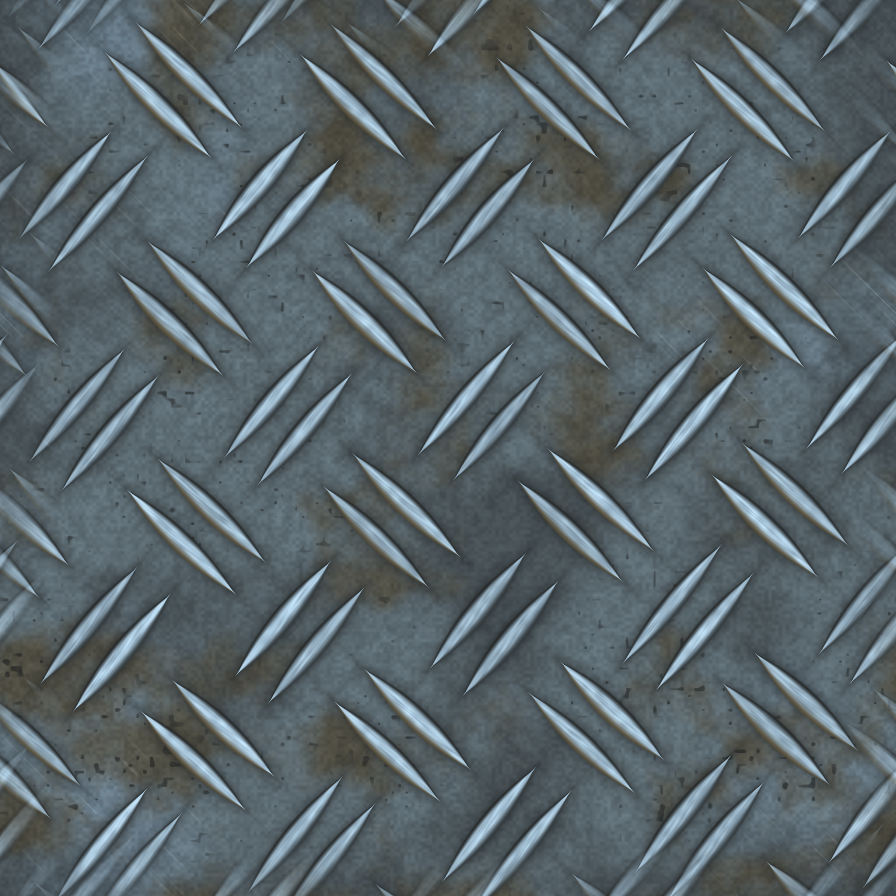
Give the GLSL for this texture, as a WebGL 1 fragment shader.

```glsl
precision highp float;
// Worn steel tread plate: pairs of pointed raised bars, alternating in direction
// on a slightly sheared lattice. The plate is cross-faded with shifted copies of
// itself near the borders, so it tiles and leaves faint doubled bars there.
uniform vec2 u_resolution;

#define PITCH vec2(0.2174, 0.2435)  // lattice step across and down
#define ORIGIN vec2(0.2065, 0.344)  // centre of one falling pair
#define SHEAR 0.013                 // sideways drift per row
#define TAPER 0.0039                // row height lost per column
#define TILT 0.0021                 // rise per column
#define HALF_LENGTH 0.081
#define HALF_WIDTH 0.0118
#define HALF_GAP 0.0242             // bar centre to pair centre
#define SEAM 0.075                  // half width of the border cross-fade
#define GRIME 0.75
#define GRAIN 0.16

const vec3 STEEL = vec3(0.37, 0.43, 0.46);
const vec3 DARK_STEEL = vec3(0.28, 0.32, 0.34);
const vec3 BLUE_STEEL = vec3(0.45, 0.54, 0.61);
const vec3 SHADOW = vec3(0.13, 0.14, 0.14);
const vec3 RUST = vec3(0.30, 0.27, 0.20);
const vec3 SHINE = vec3(0.71, 0.83, 0.91);

float hash(vec2 p) {
  return fract(sin(dot(p, vec2(127.1, 311.7))) * 43758.5453);
}

// Value noise that repeats after a whole number of cells
float noise(vec2 p, vec2 period) {
  vec2 i = floor(p), f = fract(p);
  f = f * f * (3.0 - 2.0 * f);
  vec2 a = mod(i, period), b = mod(i + 1.0, period);
  return mix(mix(hash(a), hash(vec2(b.x, a.y)), f.x),
             mix(hash(vec2(a.x, b.y)), hash(b), f.x), f.y);
}

float fbm(vec2 p, float cells) {
  float sum = 0.0, amp = 0.5;
  for (int k = 0; k < 5; k++) {
    sum += amp * noise(p * cells, vec2(cells));
    cells *= 2.0;
    amp *= 0.5;
  }
  return sum / 0.97;
}

// Flat metal: mottling, blue sheen, grime, scratches, pits and grain
vec3 groundColor(vec2 p) {
  float mottle = fbm(p, 7.0);
  float patches = fbm(p + 0.37, 4.0);
  vec3 c = mix(DARK_STEEL, STEEL, smoothstep(0.22, 0.55, mottle));
  c = mix(c, BLUE_STEEL, 0.75 * smoothstep(0.5, 0.78, patches + 0.06 * sin(6.2832 * (p.y - 0.55))));
  vec2 toStain = (fract(p - vec2(0.47, 0.09) + 0.5) - 0.5) / vec2(0.2, 0.09);
  float stain = exp(-dot(toStain, toStain));
  float dirt = smoothstep(0.5, 0.8, fbm(p + 0.71, 11.0) + 0.22 * stain);
  c = mix(c, RUST, GRIME * dirt);
  float scratch = noise(vec2(8.0 * (p.x + p.y), 160.0 * (p.x - p.y)), vec2(8.0, 160.0));
  c += 0.07 * smoothstep(0.86, 0.98, scratch) * smoothstep(0.45, 0.65, patches);
  float pits = noise(p * 130.0, vec2(130.0)) + 0.12 * dirt;
  c = mix(c, SHADOW, 0.6 * smoothstep(0.87, 0.99, pits) * smoothstep(0.4, 0.6, mottle));
  float grain = 0.6 * noise(p * 256.0, vec2(256.0)) + 0.4 * noise(p * 90.0, vec2(90.0));
  return c * (1.0 + GRAIN * (grain - 0.5) * 2.0);
}

// The nearest pair of parallel bars, laid over color c
vec3 addPair(vec3 c, vec2 cell, float rowHeight, vec2 axis, float rust) {
  vec2 id = floor(cell + 0.5), f = cell - id;
  vec2 v = vec2(f.x * PITCH.x + f.y * SHEAR, f.y * rowHeight - TILT * f.x);
  float across = dot(v, vec2(-axis.y, axis.x));
  float side = across < 0.0 ? -1.0 : 1.0;
  float seed = hash(id + vec2(side * 3.7, rust * 9.1));
  float along = dot(v, axis) / (HALF_LENGTH * mix(0.95, 1.03, seed));
  across -= side * HALF_GAP;

  // Pointed lens outline with a soft dark surround
  float width = HALF_WIDTH * mix(0.92, 1.06, fract(seed * 7.3)) * (1.0 - along * along);
  float d = abs(across) - width;
  float s = clamp(across / max(width, 0.001), -1.0, 1.0);
  float soft = 0.001 + 0.6 / u_resolution.y;
  c = mix(c, SHADOW, 0.5 * exp(-max(d, 0.0) / 0.006));

  // Bright rounded crest, streaked by wear, dark above and rusty below
  float streak = noise(vec2(along * 5.0 + across * 300.0, across * 420.0) + seed * 50.0, vec2(256.0));
  float wear = noise(vec2(along * 9.0, across * 90.0) + seed * 90.0, vec2(256.0));
  float crest = smoothstep(-1.0, -0.35, s) * (1.0 - smoothstep(0.15, 0.95, s));
  vec3 rim = s < 0.0 ? SHADOW : mix(DARK_STEEL * 0.75, RUST * 1.15, rust);
  vec3 face = mix(BLUE_STEEL, SHINE, 0.25 + 0.65 * streak + 0.35 * wear);
  face *= mix(0.88, 1.06, fract(seed * 13.7));
  return mix(c, mix(rim, face, crest), 1.0 - smoothstep(-soft, soft, d));
}

vec3 plate(vec2 q, vec3 ground) {
  vec2 r = q - ORIGIN;
  float column = (r.x - SHEAR * r.y / PITCH.y) / PITCH.x;
  float rowHeight = PITCH.y - TAPER * column;
  vec2 cell = vec2(column, (r.y + TILT * column) / rowHeight);
  vec3 c = addPair(ground, cell, rowHeight, vec2(0.715, 0.699), 1.0);
  return addPair(c, cell + 0.5, rowHeight, vec2(0.648, -0.762), 0.0);
}

void main() {
  vec2 p = gl_FragCoord.xy / u_resolution;
  p.y = 1.0 - p.y;
  vec3 ground = groundColor(p);

  // Blend with the copies one canvas away, along an uneven border
  vec2 q = p + 0.09 * (vec2(fbm(p, 6.0), fbm(p + 0.5, 6.0)) - 0.5);
  vec2 shift = 1.0 - 2.0 * step(0.5, q);
  vec2 keep = smoothstep(-SEAM, SEAM, min(q, 1.0 - q));
  vec3 near = mix(plate(p + vec2(shift.x, 0.0), ground), plate(p, ground), keep.x);
  vec3 far = mix(plate(p + shift, ground), plate(p + vec2(0.0, shift.y), ground), keep.x);
  gl_FragColor = vec4(mix(far, near, keep.y), 1.0);
}
```
